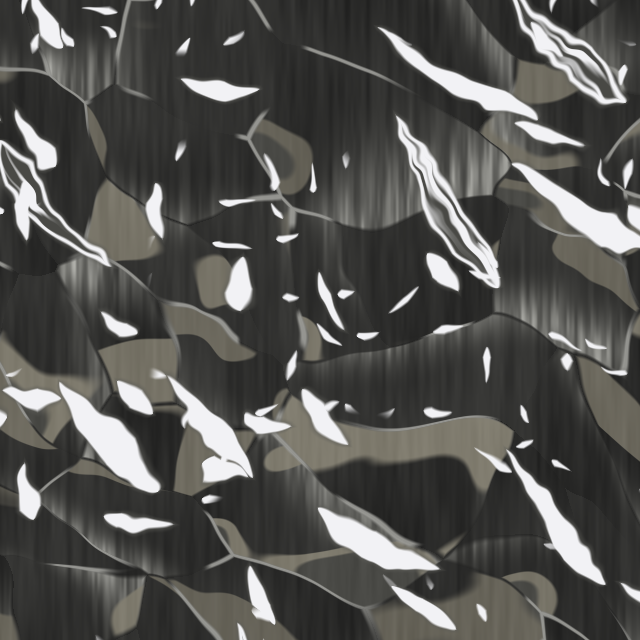
Reproduce this texture procedurally as a WebGL 1 fragment shader.

```glsl
precision highp float;
// Crumpled dark metal foil: warped Voronoi facets carry brushed sheens and
// flat olive reflections cut off at the creases; scattered kite-shaped slivers
// in three sizes, the largest partly hollow, make the white glints.
uniform vec2 u_resolution;

const vec3 BLACK  = vec3(0.125, 0.125, 0.122);
const vec3 DARK   = vec3(0.265, 0.265, 0.255);
const vec3 GREY   = vec3(0.36, 0.36, 0.34);
const vec3 OLIVE  = vec3(0.475, 0.46, 0.41);
const vec3 SILVER = vec3(0.68, 0.68, 0.66);
const vec3 WHITE  = vec3(0.95, 0.95, 0.96);
const float SOFT = 0.0025;          // edge softness in canvas units
const float FACETS = 5.0;           // facets across the canvas
const float OLIVE_LEVEL = 0.66;     // higher means fewer olive patches
const float SLIVER_ANGLE = -0.7;    // main direction of the glints
const float STREAKS = 120.0;        // brushed lines across the canvas

float hash(vec2 p) {
  return fract(sin(dot(p, vec2(127.1, 311.7))) * 43758.5453);
}

vec2 hash2(vec2 p) {
  return vec2(hash(p), hash(p + 57.3));
}

float noise(vec2 p) {
  vec2 i = floor(p), f = fract(p);
  f = f * f * (3.0 - 2.0 * f);
  return mix(mix(hash(i), hash(i + vec2(1, 0)), f.x),
             mix(hash(i + vec2(0, 1)), hash(i + vec2(1, 1)), f.x), f.y);
}

vec2 warp(vec2 p, float frequency, float amount) {
  vec2 q = p * frequency;
  return p + amount * (vec2(noise(q), noise(q + 31.7)) - 0.5);
}

vec2 rotate(vec2 p, float angle) {
  float c = cos(angle), s = sin(angle);
  return vec2(c * p.x + s * p.y, c * p.y - s * p.x);
}

// Nearest Voronoi facet: offset from its centre, random seed, crease distance
struct Facet { vec2 offset; vec2 seed; float edge; };

Facet findFacet(vec2 p) {
  vec2 cell = floor(p);
  Facet facet = Facet(vec2(0.0), vec2(0.0), 0.0);
  float nearest = 9.0, second = 9.0;
  for (int y = -1; y <= 1; y++)
  for (int x = -1; x <= 1; x++) {
    vec2 id = cell + vec2(x, y);
    vec2 offset = p - id - hash2(id);
    float d = length(offset);
    if (d < nearest) {
      second = nearest;
      nearest = d;
      facet.offset = offset;
      facet.seed = hash2(id + 11.9);
    } else second = min(second, d);
  }
  facet.edge = second - nearest;
  return facet;
}

// Nearest scattered sliver: distance, position along and across, random id
struct Sliver { float d; vec2 local; float id; };

Sliver findSliver(vec2 p, float size, vec2 halfSize, float presence, float spread) {
  vec2 cell = floor(p / size);
  Sliver best = Sliver(1.0, vec2(0.0), 0.0);
  for (int y = -1; y <= 1; y++)
  for (int x = -1; x <= 1; x++) {
    vec2 id = cell + vec2(x, y) + size * 91.0;
    if (hash(id + 3.1) > presence) continue;
    vec2 centre = (cell + vec2(x, y) + 0.2 + 0.6 * hash2(id)) * size;
    float angle = SLIVER_ANGLE + spread * (hash(id + 7.7) - 0.5);
    vec2 q = rotate(p - centre, angle);
    vec2 extent = halfSize * (0.55 + 0.45 * hash2(id + 19.3));
    float t = q.x / extent.x;
    float peak = hash(id + 23.9) * 1.4 - 0.7;
    float taper = min((t + 1.0) / (peak + 1.0), (1.0 - t) / (1.0 - peak));
    q.y -= 0.25 * extent.y * t * t;
    float d = abs(q.y) - extent.y * pow(max(taper, 0.0), 0.6)
            + extent.x * max(-taper, 0.0);
    if (d < best.d) best = Sliver(d, q, hash(id + 41.3));
  }
  return best;
}

float fill(float d) { return 1.0 - smoothstep(-SOFT, SOFT, d); }

void main() {
  vec2 p = gl_FragCoord.xy / u_resolution.y;
  vec2 bent = warp(warp(p, 4.0, 0.16), 15.0, 0.025);
  float streak = 0.65 * noise(p * vec2(STREAKS, 7.0))
               + 0.35 * noise(p * vec2(STREAKS * 2.0, 22.0) + 9.0);

  // Dark ground with brushed sheen growing toward one side of each facet
  Facet facet = findFacet(rotate(bent, -0.5) * FACETS * vec2(0.8, 1.25));
  float crease = smoothstep(0.0, 0.05, facet.edge);
  float slope = dot(facet.offset, rotate(vec2(1.0, 0.0), 6.283 * facet.seed.x));
  float shade = 0.6 * noise(bent * 6.0 + facet.seed * 20.0) + 0.55 * streak - 0.2;
  vec3 color = mix(BLACK, DARK, clamp(shade, 0.0, 1.0));
  float sheen = smoothstep(0.0, 0.65, slope + 0.25 * (facet.seed.y - 0.5));
  color = mix(color, mix(GREY, SILVER, streak * sheen), sheen * crease * (0.3 + 0.9 * streak));

  // Flat olive reflections, some with a grey inside
  vec2 along = rotate(bent, 0.9 * (facet.seed.x - 0.5)) * vec2(4.5, 9.0);
  float level = noise(along + facet.seed * 40.0);
  float olive = smoothstep(OLIVE_LEVEL, OLIVE_LEVEL + 0.03, level) * crease;
  float inside = smoothstep(0.77, 0.81, level) * step(0.5, facet.seed.y);
  vec3 oliveTone = mix(OLIVE * (0.85 + 0.25 * facet.seed.x), GREY * 0.8, inside);
  color = mix(color, oliveTone + 0.06 * (streak - 0.5), olive * 0.95);

  // Broken bright lines along the creases
  float lit = smoothstep(0.6, 0.75, noise(bent * 11.0 + 5.0));
  color = mix(color, SILVER, lit * 0.8 * (1.0 - smoothstep(0.01, 0.05, facet.edge)));

  // White glints: large slivers, medium flakes and clustered crumbs
  vec2 rough = warp(warp(p, 9.0, 0.035), 38.0, 0.012);
  Sliver large = findSliver(rough, 0.26, vec2(0.17, 0.032), 0.5, 0.9);
  Sliver flake = findSliver(rough, 0.15, vec2(0.06, 0.019), 0.42, 1.8);
  Sliver crumb = findSliver(rough, 0.065, vec2(0.026, 0.008), 0.4, 2.8);
  float cluster = smoothstep(0.45, 0.55, noise(p * 7.0 + 3.0));
  float nearest = min(large.d, flake.d);
  color = mix(color, GREY, 0.5 * (1.0 - smoothstep(0.0, 0.009, nearest)));
  float ribs = noise(large.local * vec2(14.0, 170.0) + large.id * 30.0);
  vec3 core = mix(GREY * 0.8, WHITE, smoothstep(0.35, 0.8, ribs));
  float hollow = fill(large.d + 0.007) * step(0.45, large.id);
  color = mix(color, mix(WHITE, core, hollow), fill(large.d));
  color = mix(color, WHITE, max(fill(flake.d), fill(crumb.d) * cluster));

  gl_FragColor = vec4(color, 1.0);
}
```
